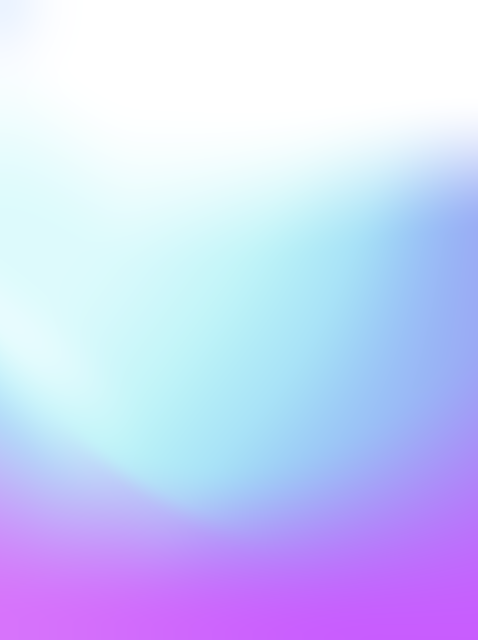
Reproduce this background procedurally as a Shadertoy shader.

```glsl
// A soft mesh gradient: white light above, aqua to periwinkle across the middle
// and a violet floor with a curved rim. Each layer is a colour blended over the
// last by a smoothstep whose limits bend with the horizontal position.

const vec3 WHITE      = vec3(1.0);
const vec3 PALE       = vec3(0.865, 0.982, 0.988);
const vec3 AQUA       = vec3(0.730, 0.953, 0.969);
const vec3 SKY        = vec3(0.596, 0.827, 0.965);
const vec3 PERIWINKLE = vec3(0.604, 0.647, 0.961);
const vec3 SHADE      = vec3(0.660, 0.900, 0.973);
const vec3 GLEAM      = vec3(0.925, 0.988, 1.000);
const vec3 ORCHID     = vec3(0.845, 0.455, 0.982);
const vec3 VIOLET     = vec3(0.785, 0.362, 0.996);
const vec3 CORNER     = vec3(0.900, 0.940, 1.000);

const float GLEAM_WIDTH  = 0.055;
const float GLEAM_AMOUNT = 0.70;
const float RIM_SOFTNESS = 0.025;
const float RIM_AMOUNT   = 0.16;
const float CORNER_SIZE  = 0.09;

// Diagonal sweep from pale aqua to periwinkle, upright near the right edge
vec3 sweepColour(vec2 p) {
    float slant = 1.0 - 0.9 * smoothstep(0.4, 1.1, p.x);
    float s = p.x + slant * (p.y - 0.5);
    vec3 colour = mix(PALE, AQUA, smoothstep(0.05, 0.60, s));
    colour = mix(colour, SKY, smoothstep(0.38, 0.95, s));
    return mix(colour, PERIWINKLE, smoothstep(0.65, 1.10, s));
}

// Coverage of the white light at the top
float lightCover(vec2 p) {
    float middle = 0.20 + 0.09 * smoothstep(0.0, 0.3, p.x)
                        - 0.035 * smoothstep(0.5, 1.0, p.x);
    float halfWidth = mix(0.15, 0.11, p.x);
    return 1.0 - smoothstep(middle - halfWidth, middle + halfWidth, p.y);
}

// Signed height below the curved rim of the floor
float belowRim(vec2 p) {
    return p.y - (0.58 + 0.75 * p.x - 0.45 * p.x * p.x);
}

// Coverage of the violet floor, strengthened under the rim
float floorCover(vec2 p) {
    float offset = p.x - 0.46;
    float start = 0.72 - 0.72 * offset * offset;
    float cover = smoothstep(start, 0.97 + 0.04 * p.x, p.y);
    float rim = smoothstep(-RIM_SOFTNESS, RIM_SOFTNESS, belowRim(p));
    float span = smoothstep(0.08, 0.28, p.x) * (1.0 - smoothstep(0.38, 0.68, p.x));
    return mix(cover, 1.0, RIM_AMOUNT * rim * span);
}

void mainImage(out vec4 fragColor, in vec2 fragCoord) {
    // Canvas position, with y measured down from the top
    vec2 p = fragCoord / iResolution.xy;
    p.y = 1.0 - p.y;

    vec3 colour = sweepColour(p);

    // Pale gleam on the left
    float gleamOffset = (p.y - 0.49 - 0.55 * p.x) / GLEAM_WIDTH;
    float gleam = exp(-gleamOffset * gleamOffset) * (1.0 - smoothstep(0.0, 0.32, p.x));
    colour = mix(colour, GLEAM, GLEAM_AMOUNT * gleam);

    // Blue shade between the gleam and the floor
    float shade = smoothstep(-0.07, 0.10, belowRim(p)) * (1.0 - smoothstep(0.0, 0.45, p.x));
    colour = mix(colour, SHADE, 0.9 * shade);

    // Violet floor
    vec3 floorColour = mix(ORCHID, VIOLET, smoothstep(-0.1, 0.8, p.x));
    colour = mix(colour, floorColour, floorCover(p));

    // White light and the cool corner
    colour = mix(colour, WHITE, lightCover(p));
    float corner = exp(-dot(p, p) / (CORNER_SIZE * CORNER_SIZE));
    colour = mix(colour, CORNER, 0.8 * corner);

    fragColor = vec4(colour, 1.0);
}
```
